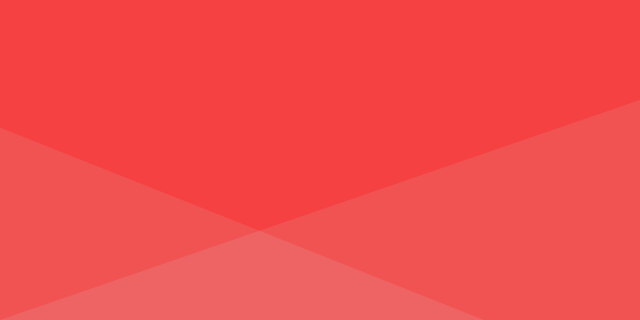
A WebGL 1 fragment shader for this background:

```glsl
precision highp float;
// Flat red background with two translucent slanted panels that overlap at the bottom.

uniform vec2 u_resolution;

// Colours
const vec3 BASE_RED = vec3(0.960, 0.256, 0.256);
const vec3 PANEL_TINT = vec3(0.840, 0.850, 0.850);
const float PANEL_OPACITY = 0.12;

// Panel edges as end points, in fractions of the canvas
const vec2 FALLING_START = vec2(0.0, 0.601);
const vec2 FALLING_END = vec2(0.756, 0.0);
const vec2 RISING_START = vec2(0.0, 0.0);
const vec2 RISING_END = vec2(1.0, 0.6875);

// Smooth coverage of the area below the line from a to b (a left of b)
float coverageBelow(vec2 point, vec2 a, vec2 b) {
    vec2 start = a * u_resolution;
    vec2 along = normalize(b * u_resolution - start);
    vec2 offset = point - start;
    float signedDistance = along.x * offset.y - along.y * offset.x;
    return clamp(0.5 - signedDistance, 0.0, 1.0);
}

vec3 addPanel(vec3 color, float coverage) {
    return mix(color, PANEL_TINT, PANEL_OPACITY * coverage);
}

void main() {
    vec2 point = gl_FragCoord.xy;
    vec3 color = BASE_RED;

    // Layer the two panels; their overlap becomes the lightest area
    color = addPanel(color, coverageBelow(point, FALLING_START, FALLING_END));
    color = addPanel(color, coverageBelow(point, RISING_START, RISING_END));

    gl_FragColor = vec4(color, 1.0);
}
```
